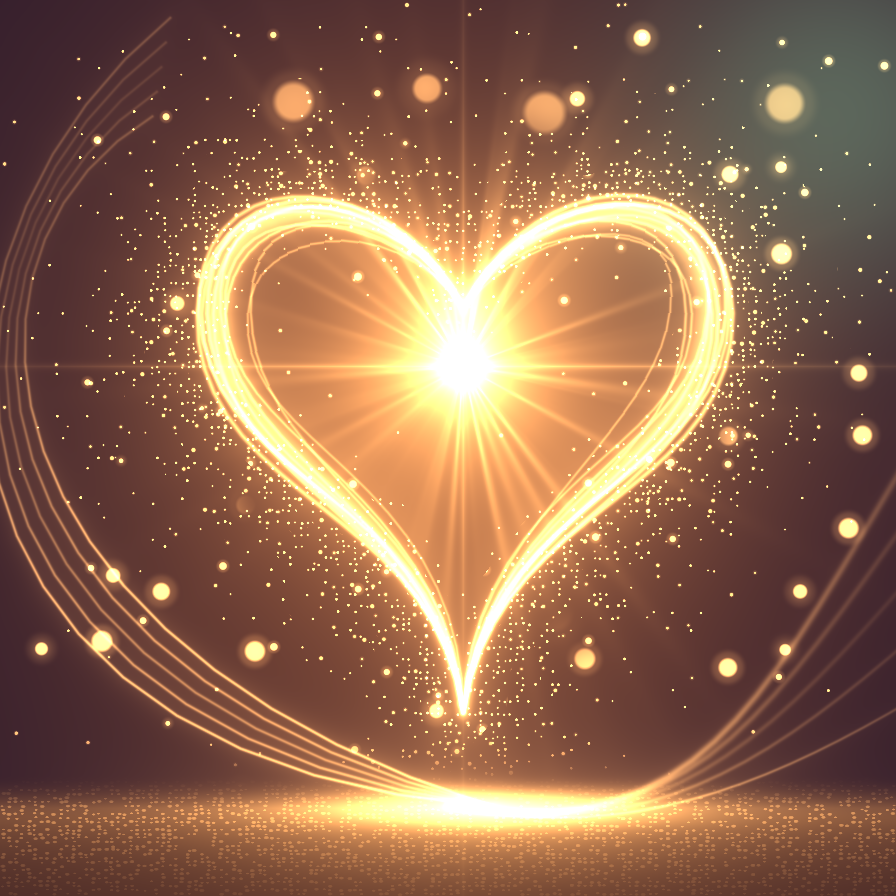
A Shadertoy shader for this background:

```glsl
// A glowing heart of fine gold strands around a starburst, above a glittering floor.
// Bezier distances give the heart and the light trails; hashed grids scatter dust
// and bokeh; all light is summed and added to a dusky gradient as one gold tint.
#define STAR vec2(0.517, 0.591)
#define FLOOR_SPOT vec2(0.54, 0.098)
#define GOLD vec3(1.0, 0.74, 0.37)
#define DUSK vec3(0.17, 0.10, 0.17)
#define WARM vec3(0.45, 0.25, 0.19)
#define TEAL vec3(0.36, 0.43, 0.38)
#define HEART_STRANDS 10
#define HEART_SPREAD 0.060
#define CURVE_STEPS 18
#define LINE_WIDTH 0.0017
#define RAY_COUNT 88.0

float hash(vec2 p) {
    vec3 q = fract(vec3(p.xyx) * 0.1031);
    q += dot(q, q.yzx + 33.33);
    return fract((q.x + q.y) * q.z);
}

float gauss(float x) { return exp(-x * x); }

float lineLight(float d, float width) {
    return gauss(d / max(width, 0.8 / iResolution.y));
}

vec2 bezier(vec2 a, vec2 b, vec2 c, vec2 d, float t) {
    float s = 1.0 - t;
    return s * s * s * a + 3.0 * s * t * (s * b + t * c) + t * t * t * d;
}

// Distance to a cubic curve, positive on its right side, and the nearest parameter.
vec2 curveDistance(vec2 p, vec2 a, vec2 b, vec2 c, vec2 d) {
    vec2 best = vec2(9.0, 0.0), from = a;
    for (int i = 0; i < CURVE_STEPS; i++) {
        vec2 to = bezier(a, b, c, d, float(i + 1) / float(CURVE_STEPS));
        vec2 e = to - from, v = p - from;
        float h = clamp(dot(v, e) / dot(e, e), 0.0, 1.0);
        float dist = length(v - e * h);
        float side = e.y * v.x - e.x * v.y < 0.0 ? -1.0 : 1.0;
        if (dist < abs(best.x)) best = vec2(dist * side, (float(i) + h) / float(CURVE_STEPS));
        from = to;
    }
    return best;
}

// Signed distance (positive inside) and position from notch to tip.
vec2 heartDistance(vec2 p) {
    p.x = abs(p.x - STAR.x);
    vec2 notch = vec2(0.0, 0.655), flank = vec2(0.287, 0.65), tip = vec2(0.0, 0.205);
    vec2 lobe = curveDistance(p, notch, vec2(0.07, 0.80), vec2(0.287, 0.82), flank);
    vec2 taper = curveDistance(p, flank, vec2(0.283, 0.46), vec2(0.03, 0.44), tip);
    return abs(lobe.x) < abs(taper.x) ? lobe * vec2(1.0, 0.5) : vec2(taper.x, 0.5 + 0.5 * taper.y);
}

float heartLight(vec2 heart, float side) {
    float spread = HEART_SPREAD * sin(3.14159 * heart.y), light = 0.0;
    for (int i = 0; i < HEART_STRANDS; i++) {
        float k = float(i), f = k / float(HEART_STRANDS - 1);
        float wave = 0.16 * sin(heart.y * (5.0 + 0.6 * k) + k * 2.1 + side * 1.4);
        float offset = spread * (f * f - 0.12 + wave);
        light += mix(0.75, 0.35, f) * lineLight(heart.x - offset, LINE_WIDTH * (1.5 - 0.7 * f));
    }
    float body = 0.5 * gauss((heart.x - 0.2 * spread) / (0.007 + 0.15 * spread));
    return light + body + 0.32 * exp(-abs(heart.x - 0.2 * spread) / 0.028);
}

// Long trails sweeping down the left side and up the right side.
float trailLight(vec2 p) {
    float light = 0.0;
    for (int i = 0; i < 5; i++) {
        float f = float(i) / 4.0;
        vec2 left = curveDistance(p, mix(vec2(0.19, 0.98), vec2(0.17, 0.87), f),
            mix(vec2(-0.13, 0.72), vec2(-0.08, 0.72), f),
            mix(vec2(-0.12, 0.15), vec2(-0.03, 0.28), f), vec2(0.55, 0.1));
        float fade = mix(0.18, 0.75, smoothstep(0.25, 0.75, left.y)) * (1.0 - 0.5 * sin(3.14159 * f));
        light += fade * (lineLight(left.x, LINE_WIDTH) + 0.13 * exp(-abs(left.x) / 0.012));
        vec2 right = curveDistance(p, vec2(0.5, 0.1), mix(vec2(0.78, 0.06), vec2(0.7, 0.06), f),
            mix(vec2(0.84, 0.2), vec2(0.85, 0.12), f), mix(vec2(1.02, 0.5), vec2(1.02, 0.22), f));
        fade = mix(0.6, 0.15, right.y) * (1.0 - 0.6 * sin(3.14159 * f));
        light += fade * (lineLight(right.x, mix(0.004, LINE_WIDTH, f)) + 0.12 * exp(-abs(right.x) / 0.012));
    }
    return light;
}

float starLight(vec2 v) {
    float r = length(v), x = (atan(v.y, v.x) / 6.28319 + 0.5) * RAY_COUNT, i = floor(x);
    float ray = mix(hash(vec2(mod(i, RAY_COUNT), 7.0)), hash(vec2(mod(i + 1.0, RAY_COUNT), 7.0)),
        smoothstep(0.0, 1.0, x - i));
    float light = 0.0016 / (r * r + 0.0004) + 0.75 * exp(-r / 0.10);
    light += 1.3 * pow(ray, 4.0) * exp(-r / 0.10);
    light += 0.7 * exp(-abs(v.y) / 0.0028 - abs(v.x) / 0.22);
    light += 0.5 * exp(-abs(v.x) / 0.0025 - abs(v.y) / 0.20);
    return light + 0.6 * gauss(length(v - vec2(0.0, 0.06)) / 0.035);
}

// One round grain per grid cell, kept with the given chance.
float grains(vec2 p, float cells, float radius, float chance, float seed) {
    vec2 id = floor(p * cells), key = id + seed * 17.0;
    vec2 center = (id + 0.3 + 0.4 * vec2(hash(key), hash(key + 51.0))) / cells;
    float size = radius * mix(0.5, 1.0, hash(key + 93.0)), d = length(p - center);
    float disc = 1.0 - smoothstep(size * 0.75, size * 1.15, d);
    float halo = 0.3 * gauss(d / (size * 1.7)) * (1.0 - smoothstep(0.2, 0.3, d * cells));
    return step(hash(key + 137.0), chance) * (disc + halo);
}

void mainImage(out vec4 fragColor, in vec2 fragCoord) {
    vec2 p = fragCoord / iResolution.xy, v = p - STAR, q = (p - vec2(0.48, 0.5)) * vec2(1.0, 0.8);
    vec2 heart = heartDistance(p), spot = p - FLOOR_SPOT;

    // Dusky backdrop with a teal corner
    vec3 color = mix(DUSK, WARM, exp(-5.0 * dot(q, q)));
    vec2 corner = p - vec2(0.94, 0.88);
    color = mix(color, TEAL, 0.85 * exp(-dot(corner, corner) / 0.045));

    // Heart, star and trails
    float light = heartLight(heart, sign(v.x)) + starLight(v) + trailLight(p);
    light += 0.10 * smoothstep(-0.02, 0.05, heart.x) + 0.12 * exp(-abs(heart.x) / 0.09);

    // Dust clings to the outline; bokeh floats away from the center
    float cling = exp(-abs(heart.x + 0.025) / 0.045) * smoothstep(-0.06, 0.02, -heart.x + 0.02);
    float air = smoothstep(0.12, 0.2, p.y);
    light += air * 0.9 * grains(p, 150.0, 0.0017, 0.55 * cling, 1.0);
    light += air * 0.8 * grains(p, 85.0, 0.0024, 0.38 * cling + 0.012, 2.0);
    light += air * grains(p, 34.0, 0.0045, 0.05 + 0.1 * cling, 3.0);
    float away = smoothstep(0.25, 0.36, length(p - vec2(0.517, 0.55)));
    light += air * away * grains(p, 13.0, 0.012, 0.20, 4.0);
    light += air * away * 0.45 * grains(p + 0.03, 7.0, 0.026, 0.22, 5.0);

    // Glittering floor and its bright pool
    float ground = 1.0 - smoothstep(0.08, 0.135, p.y);
    float pool = exp(-spot.x * spot.x / 0.09);
    float glitter = grains(p * vec2(1.0, 1.6), 140.0, 0.003, 0.55, 6.0);
    light += ground * exp(-abs(spot.y) / 0.055) * (0.25 + 0.3 * pool + 0.3 * glitter);
    light += 0.4 * pool * exp(-abs(spot.y) / 0.05);
    light += 1.2 * gauss(spot.x / 0.15) * gauss(spot.y / 0.017);
    color = mix(color, vec3(0.30, 0.16, 0.12), 0.6 * ground);

    fragColor = vec4(min(color + GOLD * light, 1.0), 1.0);
}
```
